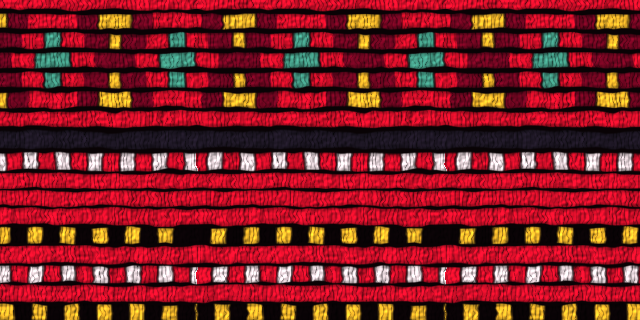
Give the GLSL for this pattern, as a WebGL 1 fragment shader.

```glsl
precision highp float;
// Woven textile: wavy horizontal cords carrying a stepped cross motif,
// plain bands and rows of small blocks. Each cord is split into stitches,
// and periodic value noise bends, frays and grains the threads.

uniform vec2 u_resolution;

// Lengths are in canvas heights.
const float TILE = 0.7776;          // width of one weave repeat
const float TILE_START = 0.6146;
const float ROW_HEIGHT = 0.0607;
const float FIRST_ROW = 0.0378;     // top edge of row 1, measured downwards
const float MOTIF_PITCH = 0.3888;
const float MOTIF_CENTER = 0.328;
const float STITCHES = 60.0;        // per weave repeat
const float GRAIN_CELLS = 84.0;
const float GRAIN_DEPTH = 0.42;
const float WAVE = 0.008;

const vec3 RED = vec3(0.80, 0.055, 0.155);
const vec3 MAROON = vec3(0.42, 0.02, 0.12);
const vec3 YELLOW = vec3(0.93, 0.70, 0.16);
const vec3 TEAL = vec3(0.25, 0.57, 0.49);
const vec3 WHITE = vec3(0.92, 0.85, 0.87);
const vec3 NAVY = vec3(0.11, 0.085, 0.135);
const vec3 BLACK = vec3(0.035, 0.012, 0.02);

float hash(vec2 p) {
  vec3 v = fract(p.xyx * 0.1031);
  v += dot(v, v.yzx + 33.33);
  return fract((v.x + v.y) * v.z);
}

// Value noise that wraps horizontally over one weave repeat.
float noise(vec2 q, vec2 cells) {
  vec2 p = q * cells;
  vec2 i = floor(p);
  vec2 f = fract(p);
  f = f * f * (3.0 - 2.0 * f);
  float x0 = mod(i.x, cells.x);
  float x1 = mod(i.x + 1.0, cells.x);
  float low = mix(hash(vec2(x0, i.y)), hash(vec2(x1, i.y)), f.x);
  float high = mix(hash(vec2(x0, i.y + 1.0)), hash(vec2(x1, i.y + 1.0)), f.x);
  return mix(low, high, f.y);
}

float past(float edge, float x, float soft) {
  return smoothstep(edge - soft, edge + soft, x);
}

// Teal cross on red and maroon steps, with yellow stems between.
vec3 crossMotif(float row, float u, float soft, out float seam) {
  float d = abs(mod(u - MOTIF_CENTER + 0.5 * MOTIF_PITCH, MOTIF_PITCH) - 0.5 * MOTIF_PITCH);
  float level = abs(row - 3.0);
  vec3 edges = vec3(-1.0, 0.0755, 0.1425);
  if (level < 0.5) edges = vec3(0.057, 0.130, 1.0);
  else if (level < 1.5) edges = vec3(0.026, 0.096, 0.1755);
  vec3 color = mix(TEAL, RED, past(edges.x, d, soft));
  color = mix(color, MAROON, past(edges.y, d, soft));
  color = mix(color, YELLOW, past(edges.z, d, soft));
  seam = min(abs(d - edges.x), abs(d - edges.z));
  return color;
}

// Signed distance to evenly spaced blocks; the repeat edge cuts the last one.
float blocks(float u, float start, float pitch, float halfWidth) {
  float k = floor((u - start) / pitch + 0.5);
  return abs(u - start - k * pitch) - halfWidth;
}

vec3 threadColor(float row, float u, float soft, out float seam) {
  seam = 1.0;
  if (row > 0.5 && row < 5.5) return crossMotif(row, u, soft, seam);
  if (row == 7.0) return NAVY;
  float d = 1.0;
  if (row == 8.0) d = blocks(u, 0.0573, 0.1008, 0.0235);
  else if (row == 14.0) d = blocks(u, 0.073, 0.1013, 0.0235);
  else if (row == 12.0) d = u < 0.745 ? blocks(u, 0.068, 0.102, 0.025) : 1.0;
  else if (row == 16.0) d = blocks(u, 0.0807, 0.1023, 0.025);
  else return RED;
  seam = abs(d);
  bool white = row == 8.0 || row == 14.0;
  return mix(white ? WHITE : YELLOW, white ? RED : BLACK, past(0.0, d, soft));
}

void main() {
  vec2 p = gl_FragCoord.xy / u_resolution.y;
  float pixel = 1.0 / u_resolution.y;
  float down = 1.0 - p.y;
  vec2 q = vec2(fract((p.x - TILE_START) / TILE), down / TILE);

  // Bend the cords, with a sag around the dark band.
  float sag = (down - 0.53) / 0.085;
  float y = down - 0.0145 * exp(-sag * sag);
  y += WAVE * (noise(q, vec2(9.0, 12.0)) - 0.5);
  y += 0.6 * WAVE * (noise(q, vec2(31.0, 24.0)) - 0.5);
  float u = mod(q.x * TILE + 0.007 * (noise(q, vec2(24.0, 50.0)) - 0.5), TILE);
  float rowPos = (y - FIRST_ROW) / ROW_HEIGHT + 1.0;
  float row = floor(rowPos);

  // Block colours and the dark lines where threads change.
  float seam;
  vec3 color = threadColor(row, u, max(0.003, pixel), seam);
  color = mix(BLACK, color, 0.35 + 0.65 * smoothstep(0.001, 0.007, seam));

  // Stitches of uneven tone and depth.
  float s = q.x * STITCHES + 0.9 * (noise(q, vec2(40.0, 50.0)) - 0.5) + hash(vec2(row, 7.0));
  vec2 stitch = vec2(mod(floor(s), STITCHES), row + 31.0);
  float groove = smoothstep(0.0, 0.32, 0.5 - abs(fract(s) - 0.5));
  float shade = mix(1.0, 0.55 + 0.45 * groove, 0.3 + 0.7 * hash(stitch));
  shade *= 0.98 + 0.2 * hash(stitch + 19.0);

  // Embossed grain, lit from one side.
  vec2 grain = vec2(GRAIN_CELLS);
  shade += GRAIN_DEPTH * (noise(q, grain) - noise(q + 0.6 / GRAIN_CELLS, grain));

  // Rounded cords with shadowed gaps of varying width.
  float edge = 0.5 - abs(fract(rowPos) - 0.5);
  float gap = 0.025 + 0.10 * noise(q, vec2(18.0, 22.0));
  gap += rowPos < 8.3 ? 0.04 : 0.0;
  shade *= 0.76 + 0.26 * smoothstep(gap, gap + 0.22, edge);
  color = mix(BLACK, color * shade, past(gap, edge, max(0.05, pixel / ROW_HEIGHT)));
  gl_FragColor = vec4(clamp(color, 0.0, 1.0), 1.0);
}
```
